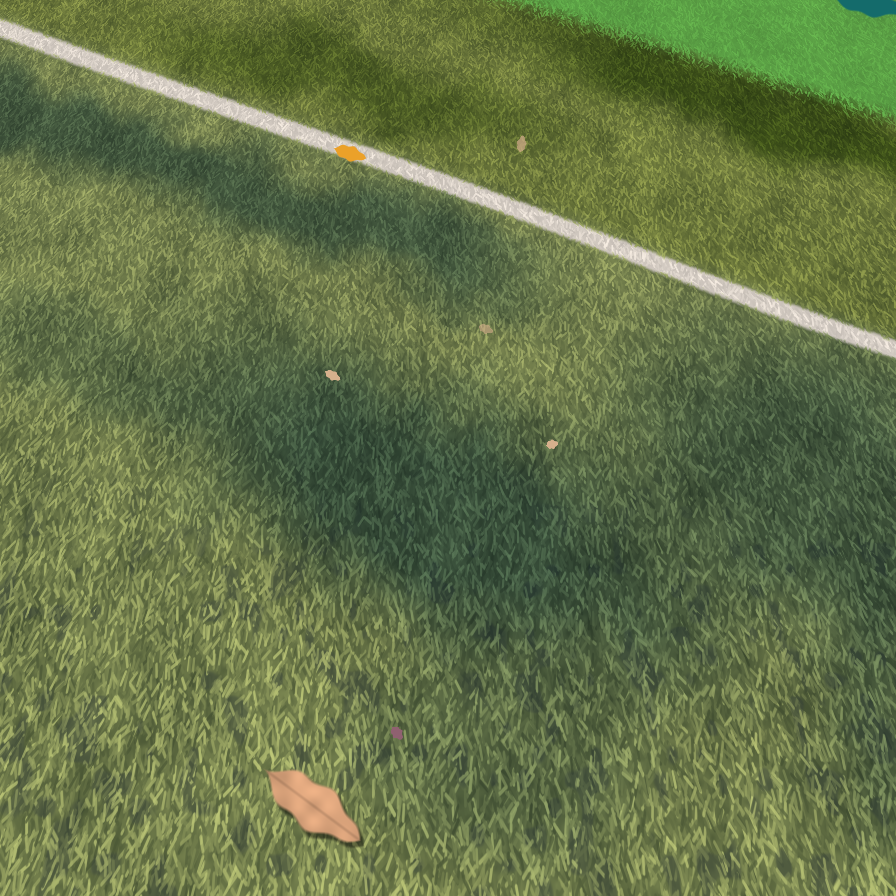
Give the GLSL for this texture, as a three.js fragment shader.

```glsl
// Artificial turf in perspective with a white stripe, soft tree shadows and fallen leaves.
varying vec2 vUv;

float hash(vec2 p) {
  return fract(sin(dot(p, vec2(127.1, 311.7))) * 43758.5453);
}

float noise(vec2 p) {
  vec2 i = floor(p), f = fract(p);
  f = f * f * (3.0 - 2.0 * f);
  return mix(mix(hash(i), hash(i + vec2(1.0, 0.0)), f.x),
             mix(hash(i + vec2(0.0, 1.0)), hash(i + 1.0), f.x), f.y);
}

float fbm(vec2 p) {
  return 0.55 * noise(p) + 0.3 * noise(p * 2.1 + 7.3) + 0.15 * noise(p * 4.3 + 3.1);
}

vec2 turn(vec2 p, float a) {
  return vec2(cos(a) * p.x + sin(a) * p.y, cos(a) * p.y - sin(a) * p.x);
}

// Soft rotated ellipse: 1 inside, fading to 0
float blob(vec2 p, vec2 centre, vec2 radius, float angle) {
  return 1.0 - smoothstep(0.35, 1.3, length(turn(p - centre, angle) / radius));
}

// Pointed leaf with a crisp edge
float leaf(vec2 p, vec2 centre, vec2 size, float angle) {
  vec2 q = turn(p - centre, angle) / size;
  float halfWidth = 1.0 - q.x * q.x + 0.12 * sin(q.x * 9.0);
  return 1.0 - smoothstep(-0.1, 0.1, abs(q.y) - halfWidth);
}

// Brightness of overlapping, randomly tilted blades
float blades(vec2 p) {
  float tone = 0.22 + 0.2 * noise(p * 1.7);
  for (int layer = 0; layer < 3; layer++) {
    vec2 q = p + float(layer) * vec2(17.37, 41.61);
    vec2 cell = floor(q);
    for (int j = -1; j <= 1; j++) {
      for (int i = -1; i <= 1; i++) {
        vec2 id = cell + vec2(float(i), float(j));
        float seed = hash(id);
        vec2 d = q - id - vec2(seed, hash(id + 19.7));
        d = turn(d, (hash(id + 5.3) - 0.5) * 2.2);
        d.y -= clamp(d.y, -0.5, 0.5);
        float mask = 1.0 - smoothstep(0.07, 0.23, length(d));
        tone = mix(tone, 0.12 + 0.88 * hash(id + 31.9), mask * 0.8);
      }
    }
  }
  return tone;
}

void main() {
  vec2 uv = vUv;
  float depth = 1.0 / (1.9 - uv.y);
  vec2 ground = vec2((uv.x - 0.5) * depth, depth) * 190.0;
  float tone = blades(ground);
  float patches = fbm(ground * 0.16);

  // Sunlit turf, softer with distance
  float contrast = mix(1.0, 0.65, smoothstep(0.1, 0.9, uv.y));
  float light = 0.5 + (tone - 0.48) * contrast + (patches - 0.5) * 0.3;
  vec3 col = mix(vec3(0.21, 0.26, 0.16), vec3(0.73, 0.77, 0.46), light);
  float gaps = smoothstep(0.66, 0.8, noise(ground * 0.55 + 11.0)) * (1.0 - smoothstep(0.3, 0.55, uv.y));
  col = mix(col, vec3(0.22, 0.26, 0.23), gaps * 0.6 * (1.0 - tone));

  // Olive turf beyond the stripe
  float stripeY = 0.969 - 0.355 * uv.x + 0.006 * sin(uv.x * 7.0 - 1.5) * uv.x;
  float beyond = smoothstep(0.0, 0.03, uv.y - stripeY);
  col *= mix(vec3(1.0), vec3(0.92, 0.93, 0.76), beyond);
  vec2 ragged = uv + (vec2(fbm(uv * 14.0), fbm(uv * 14.0 + 9.0)) - 0.5) * 0.07;
  float olive = blob(ragged, vec2(0.88, 0.872), vec2(0.4, 0.055), -0.34);
  olive = max(olive, 0.65 * blob(ragged, vec2(0.39, 0.915), vec2(0.26, 0.05), -0.25));
  col *= mix(vec3(1.0), vec3(0.56, 0.66, 0.42), olive * beyond);

  // Bright green field in the far corner
  float field = smoothstep(-0.012, 0.012, uv.y - 1.005 + 0.31 * (uv.x - 0.55) + (tone - 0.5) * 0.02);
  col = mix(col, vec3(0.37, 0.65, 0.28) * (0.78 + 0.4 * light), field);
  col = mix(col, vec3(0.08, 0.42, 0.42), leaf(uv, vec2(0.97, 0.997), vec2(0.045, 0.014), -0.2));

  // Tree shadows
  float band = 1.0 - smoothstep(0.015, 0.075, abs(ragged.y - 0.873 + 0.31 * ragged.x));
  band *= 1.0 - smoothstep(0.48, 0.68, uv.x);
  float lit = 1.0 - 0.78 * band;
  lit *= 1.0 - 0.92 * blob(ragged, vec2(0.49, 0.435), vec2(0.37, 0.145), -0.46);
  lit *= 1.0 - 0.75 * blob(ragged, vec2(0.94, 0.45), vec2(0.31, 0.18), -0.4);
  lit *= 1.0 - 0.5 * blob(ragged, vec2(1.02, 0.2), vec2(0.13, 0.18), 0.0);
  lit *= 1.0 - 0.35 * blob(ragged, vec2(0.56, 0.17), vec2(0.18, 0.14), -0.4);
  lit *= 1.0 - 0.35 * blob(ragged, vec2(0.08, 0.6), vec2(0.2, 0.05), -0.4);
  lit = mix(lit, 1.0, beyond);
  col *= mix(vec3(0.45, 0.59, 0.74), vec3(1.0), lit);

  // White stripe with blades breaking its edges
  float edge = abs(uv.y - stripeY) + (tone - 0.5) * 0.006;
  float stripe = 1.0 - smoothstep(0.007, 0.0125, edge);
  col = mix(col, vec3(0.93, 0.89, 0.86) * (0.8 + 0.28 * tone), stripe * 0.95);

  // Fallen leaves
  float shadow = leaf(uv, vec2(0.352, 0.096), vec2(0.066, 0.026), -0.64);
  col *= 1.0 - 0.45 * shadow;
  vec2 along = turn(uv - vec2(0.348, 0.102), -0.64);
  vec3 tan_ = vec3(0.87, 0.65, 0.49) * (0.9 + 0.18 * noise(uv * 60.0));
  tan_ *= 1.0 - 0.12 * (1.0 - smoothstep(0.0, 0.003, abs(along.y)));
  col = mix(col, tan_, leaf(uv, vec2(0.348, 0.102), vec2(0.066, 0.025), -0.64));
  col = mix(col, vec3(0.92, 0.63, 0.16), leaf(uv, vec2(0.39, 0.829), vec2(0.019, 0.008), -0.3));
  float crumbs = leaf(uv, vec2(0.371, 0.581), vec2(0.01, 0.005), -0.5);
  crumbs = max(crumbs, leaf(uv, vec2(0.616, 0.504), vec2(0.007, 0.005), 0.2));
  crumbs = max(crumbs, 0.7 * leaf(uv, vec2(0.582, 0.839), vec2(0.01, 0.005), 1.4));
  crumbs = max(crumbs, 0.6 * leaf(uv, vec2(0.542, 0.633), vec2(0.009, 0.005), -0.4));
  col = mix(col, vec3(0.84, 0.69, 0.55), crumbs);
  col = mix(col, vec3(0.56, 0.38, 0.44), leaf(uv, vec2(0.443, 0.182), vec2(0.009, 0.006), -0.9));
  gl_FragColor = vec4(col, 1.0);
}
```
